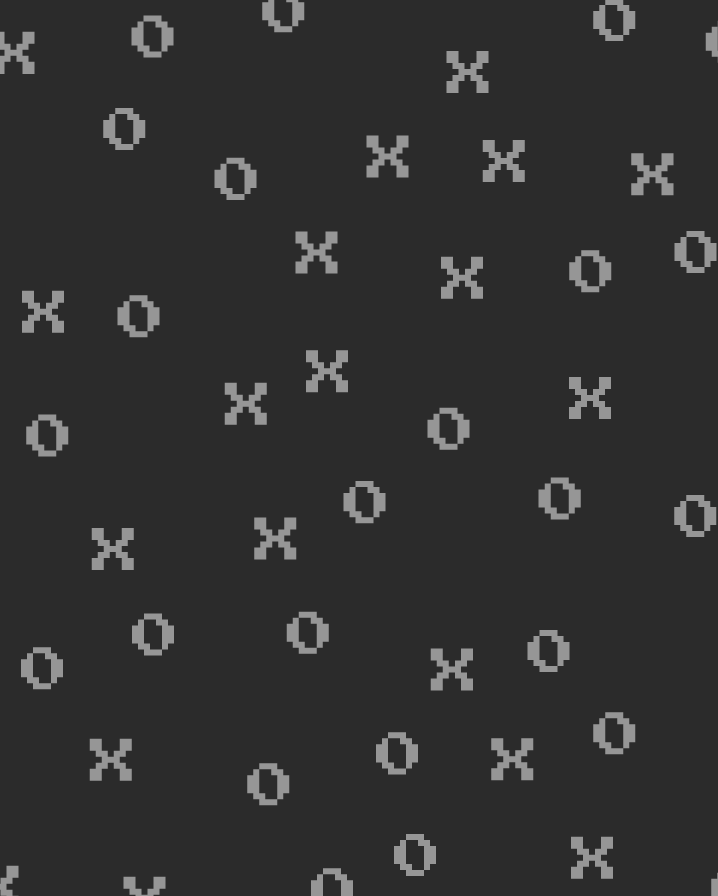
Write a WebGL 2 fragment shader that draws this pattern.

```glsl
#version 300 es
precision highp float;
// Scattered blocky noughts and crosses, light grey on charcoal.
// Each cell of a staggered grid holds one jittered glyph, built from
// rules on a 7 by 7 block raster and supersampled for smooth edges.

uniform vec2 u_resolution;
out vec4 fragColor;

// Integer hash giving three values from 0 to 1
vec3 hash3(vec2 cell) {
    uvec3 v = uvec3(ivec3(ivec2(cell), 7)) * 1664525u + 1013904223u;
    v.x += v.y * v.z;
    v.y += v.z * v.x;
    v.z += v.x * v.y;
    v ^= v >> 16u;
    v.x += v.y * v.z;
    v.y += v.z * v.x;
    v.z += v.x * v.y;
    return vec3(v >> 8u) / 16777216.0;
}

// Cross: two-block arms that step inwards to a three-block centre
bool inCross(vec2 block) {
    vec2 a = abs(block);
    float armStart = min(a.y, 2.0);
    return a.x >= armStart && a.x <= armStart + 1.0 && a.y <= 3.0;
}

// Nought: clipped square with a slightly slanted hole
bool inNought(vec2 block) {
    vec2 a = abs(block);
    bool outer = max(a.x, a.y) <= 3.0 && a.x + a.y <= 4.0;
    bool hole = a.x <= 1.0 && a.y <= 2.0 && abs(block.x + block.y) < 3.0;
    return outer && !hole;
}

// 1 inside a glyph, 0 on the ground; p is in canvas heights
float glyphs(vec2 p) {
    vec2 cellSize = vec2(0.15, 0.133);
    vec2 grid = p / cellSize + vec2(0.3, 0.35);
    grid.x += 0.41 * floor(grid.y);
    vec2 cell = floor(grid);
    vec3 rnd = hash3(cell);

    // Jitter stays small enough to keep each glyph within its cell
    vec2 jitter = (rnd.xy - 0.5) * vec2(0.09, 0.08);
    vec2 local = (fract(grid) - 0.5) * cellSize - jitter;
    vec2 block = floor(local / 0.0067 + 0.5);
    bool lit = rnd.z < 0.52 ? inNought(block) : inCross(block);
    return lit ? 1.0 : 0.0;
}

void main() {
    // Average a 4 by 4 set of samples over the pixel
    float coverage = 0.0;
    for (int i = 0; i < 16; i++) {
        vec2 offset = (vec2(i % 4, i / 4) + 0.5) / 4.0 - 0.5;
        coverage += glyphs((gl_FragCoord.xy + offset) / u_resolution.y) / 16.0;
    }

    vec3 charcoal = vec3(0.17);
    vec3 lightGrey = vec3(0.59);
    fragColor = vec4(mix(charcoal, lightGrey, coverage), 1.0);
}
```
